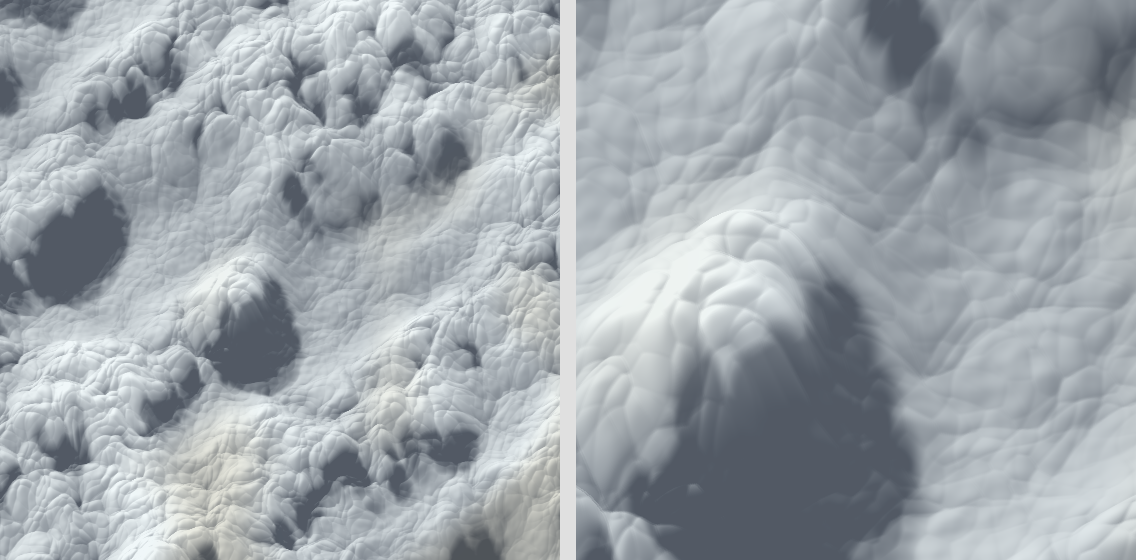
Left, the full canvas; right, a detail of the centre.
Reproduce this texture procedurally as a three.js fragment shader.

```glsl
// Churned snow seen at a slant: diagonal drifts covered in rounded lumps of
// several sizes. Each point is found by marching down a height field, then
// lit by a low sun with soft cast shadows, hollow shading and faint dirt.

varying vec2 vUv;

const vec3 SHADE = vec3(0.38, 0.41, 0.45);   // deep shadow
const vec3 SUNLIT = vec3(0.88, 0.91, 0.92);  // bright snow
const vec3 DIRT = vec3(0.97, 0.94, 0.89);    // tint of soiled patches
const vec2 SUN = vec2(-0.6, 0.8);            // direction towards the sun
const float SUN_RISE = 0.7;                  // tangent of the sun's elevation
const vec2 TRACK = vec2(0.8, 0.6);           // direction the drifts run
const float DRIFT_HEIGHT = 0.16;
const float LUMP_FREQ = 6.0;                 // largest lumps across the canvas
const float LUMP_HEIGHT = 0.4;
const float WARP = 0.022;
const float GRAIN = 0.0025;
const float TILT = 0.5;                      // slant of the view
const float TOP = 0.16;                      // bounds of the height field
const float BOTTOM = -0.12;
const float SHADOW_REACH = 0.17;
const float BASE_TONE = 0.77;
const float SUN_GAIN = 0.19;
const float SHADOW_GAIN = 0.28;
const float HOLLOW_GAIN = 2.5;
const float DRIFT_GAIN = 0.12;
const float PIXEL_BLUR = 0.0006;             // spread of the edge samples
const int STEPS = 18;
const int COARSE = 3;                        // lump sizes used when marching
const int FINE = 4;                          // lump sizes used for lighting

vec3 hash3(vec2 p) {
  vec3 q = fract(p.xyx * vec3(0.1031, 0.1030, 0.0973));
  q += dot(q, q.yxz + 33.33);
  return fract((q.xxy + q.yzz) * q.zyx);
}

float corner(vec2 id, vec2 offset) {
  float angle = 6.2832 * hash3(id).x;
  return dot(vec2(cos(angle), sin(angle)), offset);
}

float gradientNoise(vec2 p) {
  vec2 id = floor(p), f = p - id, e = vec2(1.0, 0.0);
  vec2 u = f * f * f * (f * (f * 6.0 - 15.0) + 10.0);
  float low = mix(corner(id, f), corner(id + e, f - e), u.x);
  float high = mix(corner(id + e.yx, f - e.yx), corner(id + 1.0, f - 1.0), u.x);
  return mix(low, high, u.y);
}

// Union of randomly placed paraboloids, one per cell.
float lumps(vec2 p) {
  vec2 id = floor(p), f = p - id;
  float top = -2.0;
  for (int y = -1; y <= 1; y++) {
    for (int x = -1; x <= 1; x++) {
      vec2 cell = vec2(float(x), float(y));
      vec3 r = hash3(id + cell);
      vec2 d = cell + 0.15 + 0.7 * r.xy - f;
      top = max(top, 0.7 * r.z - dot(d, d) * (0.9 + r.x));
    }
  }
  return top;
}

float drift(vec2 p) {
  vec2 q = vec2(dot(p, TRACK), dot(p, vec2(-TRACK.y, TRACK.x)));
  return gradientNoise(q * vec2(1.6, 3.6) + 7.3)
       + 0.5 * gradientNoise(q * vec2(4.0, 7.0) + 21.7);
}

float height(vec2 p, int sizes) {
  float base = drift(p);
  float rough = mix(0.35, 1.0, smoothstep(-0.3, 0.1, base));
  vec2 w = vec2(gradientNoise(p * 18.0), gradientNoise(p * 18.0 + 37.4));
  vec2 q = (p + WARP * w) * LUMP_FREQ + 40.0;
  float h = 0.0, freq = LUMP_FREQ;
  for (int i = 0; i < FINE; i++) {
    if (i >= sizes) break;
    h += lumps(q) / freq;
    q = 2.1 * vec2(0.8 * q.x - 0.6 * q.y, 0.6 * q.x + 0.8 * q.y) + 5.3;
    freq *= 2.1;
  }
  return DRIFT_HEIGHT * base + LUMP_HEIGHT * rough * h;
}

float detail(vec2 p) {
  return height(p, FINE) + GRAIN * gradientNoise(p * 70.0);
}

// Ground point seen through p: march down, then bisect.
vec2 visibleGround(vec2 p) {
  float dz = (TOP - BOTTOM) / float(STEPS), z = TOP;
  for (int i = 0; i < STEPS; i++) {
    if (height(p - vec2(0.0, TILT * z), COARSE) > z) break;
    z -= dz;
  }
  for (int i = 0; i < 5; i++) {
    dz *= 0.5;
    if (height(p - vec2(0.0, TILT * (z + dz)), COARSE) <= z + dz) continue;
    z += dz;
  }
  return p - vec2(0.0, TILT * z);
}

float castShadow(vec2 g) {
  float ground = height(g, COARSE), block = 0.0;
  for (int i = 1; i <= 7; i++) {
    float s = SHADOW_REACH * pow(float(i) / 7.0, 1.6);
    float rise = height(g + SUN * s, COARSE) - ground - SUN_RISE * s;
    block = max(block, rise / (0.01 + 0.15 * s));
  }
  return smoothstep(0.0, 1.0, block);
}

vec3 snow(vec2 p) {
  vec2 g = visibleGround(p), e = vec2(0.0018, 0.0);
  float h = detail(g), base = drift(g);
  vec2 slope = vec2(detail(g + e) - h, detail(g + e.yx) - h) / e.x;
  float lit = -dot(slope, SUN) / sqrt(1.0 + dot(slope, slope));
  float hollow = h - DRIFT_HEIGHT * base - 0.03;
  float tone = BASE_TONE + SUN_GAIN * lit + HOLLOW_GAIN * hollow
             + DRIFT_GAIN * base - SHADOW_GAIN * castShadow(g);
  tone = clamp(tone, 0.32, 0.94);
  vec3 color = mix(SHADE, SUNLIT, (tone - SHADE.r) / (SUNLIT.r - SHADE.r));
  float soil = gradientNoise(p * 4.0 + 11.0) + 0.5 * (p.x - p.y) - 0.1;
  return color * mix(vec3(1.0), DIRT, smoothstep(0.0, 0.5, soil));
}

void main() {
  vec2 blur = vec2(PIXEL_BLUR, 0.5 * PIXEL_BLUR);
  gl_FragColor = vec4(0.5 * (snow(vUv + blur) + snow(vUv - blur)), 1.0);
}
```
